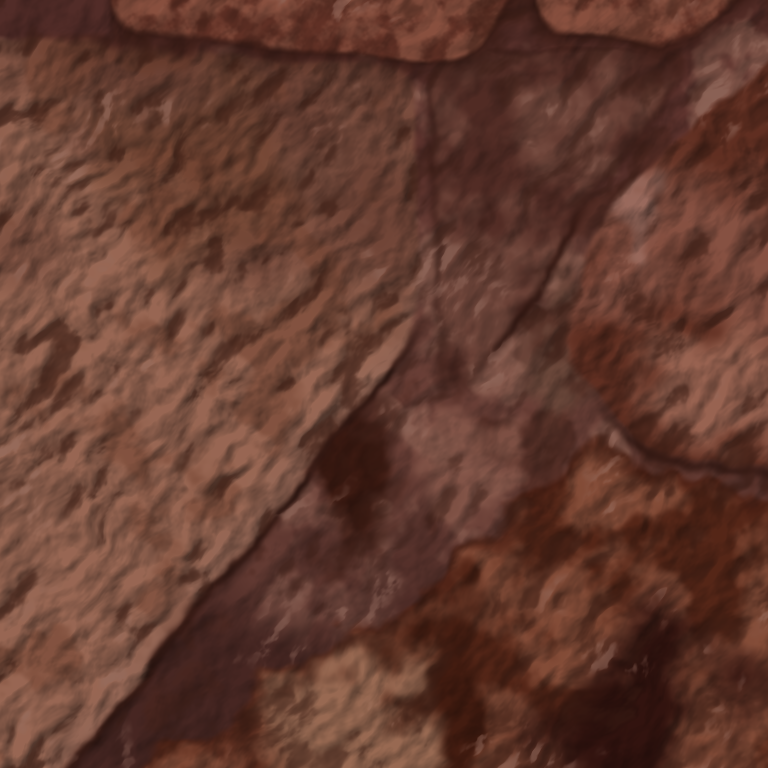
Give the GLSL for this texture, as a Shadertoy shader.

```glsl
float hash(vec2 p) {
    vec3 h = fract(vec3(p.xyx) * 0.1031);
    h += dot(h, h.yzx + 33.33);
    return fract((h.x + h.y) * h.z);
}

float noise(vec2 p) {
    vec2 i = floor(p), f = fract(p);
    f = f * f * f * (f * (f * 6.0 - 15.0) + 10.0);
    return mix(mix(hash(i), hash(i + vec2(1, 0)), f.x),
               mix(hash(i + vec2(0, 1)), hash(i + vec2(1, 1)), f.x), f.y);
}

float fbm(vec2 p) {
    float sum = 0.0, amp = 0.53;
    for (int i = 0; i < 4; i++) {
        sum += amp * noise(p);
        p = mat2(0.8, 0.6, -0.6, 0.8) * p * 2.03 + 17.3;
        amp *= 0.5;
    }
    return sum;
}

// Signed distance to the line a-b, positive on its right side
float edge(vec2 p, vec2 a, vec2 b) {
    vec2 d = normalize(b - a);
    return dot(p - a, vec2(d.y, -d.x));
}

float smoothMax(float a, float b) {
    float h = max(0.04 - abs(a - b), 0.0);
    return max(a, b) + h * h * 6.25;
}

float inside(float d) { return 1.0 - smoothstep(-0.006, 0.005, d); }

float blot(vec2 p, vec2 centre, vec2 size) {
    return 1.0 - smoothstep(0.5, 1.3, length((p - centre) / size));
}

// Chipped surface, stretched along the rising diagonal
float relief(vec2 p) {
    p += 0.03 * (vec2(fbm(p * 11.0), fbm(p * 11.0 + 40.0)) - 0.5);
    vec2 q = mat2(0.66, -0.75, 0.75, 0.66) * p;
    return 0.75 * fbm(q * vec2(19.0, 38.0)) + 0.25 * noise(q * vec2(34.0, 62.0));
}

void mainImage(out vec4 fragColor, in vec2 fragCoord) {
    vec2 uv = fragCoord / iResolution.xy;
    vec2 wobble = vec2(fbm(uv * 9.0), fbm(uv * 9.0 + 31.0)) - 0.5;
    vec2 p = uv + 0.045 * wobble;
    vec2 b = uv + 0.2 * wobble;
    float cloud = fbm(uv * 6.0 + 8.0);
    float mottle = fbm(uv * 14.0 + 3.0);
    float fine = fbm(uv * 30.0);
    float height = relief(uv);
    float light = height - relief(uv + vec2(-0.007, 0.006));

    // Stone outlines
    float flank = edge(p, vec2(0.09, 0.0), vec2(0.555, 0.57));
    float big = smoothMax(flank, edge(p, vec2(0.555, 0.57), vec2(0.54, 0.92)));
    big = smoothMax(big, edge(p, vec2(0.54, 0.915), vec2(0.0, 0.945)));
    float wedgeSide = edge(p, vec2(0.61, 0.5), vec2(0.78, 0.74));
    float wedge = smoothMax(wedgeSide, edge(p, vec2(0.56, 0.92), vec2(0.585, 0.5)));
    wedge = smoothMax(wedge, p.y - 0.93);
    float base = smoothMax(edge(p, vec2(0.725, 0.53), vec2(0.84, 0.405)),
                           edge(p, vec2(0.84, 0.4), vec2(1.0, 0.385)));
    float right = smoothMax(base, edge(p, vec2(1.0, 0.93), vec2(0.8, 0.73)));
    right = smoothMax(right, edge(p, vec2(0.78, 0.73), vec2(0.725, 0.53)));
    float low = smoothMax(edge(b, vec2(1.0, 0.33), vec2(0.72, 0.37)),
                          edge(b, vec2(0.72, 0.37), vec2(0.23, 0.0)));
    float capLeft = smoothMax(edge(p, vec2(0.14, 0.955), vec2(0.6, 0.92)),
                              edge(p, vec2(0.61, 0.92), vec2(0.66, 1.0)));
    capLeft = smoothMax(capLeft, 0.14 - p.x);
    float capRight = smoothMax(edge(p, vec2(0.72, 0.955), vec2(0.87, 0.94)),
                               edge(p, vec2(0.9, 0.95), vec2(0.95, 1.0)));
    capRight = smoothMax(capRight, 0.7 - p.x);
    float caps = min(capLeft, capRight);

    // Mortar
    float rise = smoothstep(0.12, 0.4, uv.y + 0.3 * (cloud - 0.5));
    vec3 col = mix(vec3(0.25, 0.135, 0.12), vec3(0.37, 0.22, 0.19), rise);
    col = mix(col, vec3(0.33, 0.18, 0.16), smoothstep(0.65, 0.8, uv.y));
    col = mix(col, vec3(0.38, 0.26, 0.21), 0.8 * blot(b, vec2(0.71, 0.52), vec2(0.06, 0.12)));
    col = mix(col, vec3(0.5, 0.34, 0.29), 0.75 * rise * smoothstep(0.52, 0.7, mottle));
    col = mix(col, vec3(0.26, 0.13, 0.1), 0.6 * smoothstep(0.46, 0.3, mottle));
    col = mix(col, vec3(0.21, 0.09, 0.06), blot(b, vec2(0.48, 0.37), vec2(0.06, 0.09)));
    col = mix(col, vec3(0.5, 0.33, 0.28), 0.7 * blot(b, vec2(0.62, 0.38), vec2(0.05, 0.04)));
    float rough = 0.6;

    // Wedge
    float m = inside(wedge);
    col = mix(col, mix(vec3(0.29, 0.155, 0.13), vec3(0.4, 0.25, 0.21), smoothstep(0.3, 0.7, mottle)), m);

    // Large pale stone
    m = inside(big);
    float pale = smoothstep(0.95, 0.6, uv.y + 0.6 * (cloud - 0.5));
    vec3 stone = mix(vec3(0.37, 0.225, 0.18), vec3(0.505, 0.34, 0.275), pale);
    stone = mix(stone, vec3(0.37, 0.22, 0.15), 0.5 * blot(b, vec2(0.28, 0.8), vec2(0.12, 0.13)));
    stone = mix(stone, vec3(0.38, 0.22, 0.16), 0.55 * smoothstep(0.48, 0.3, mottle));
    stone = mix(stone, vec3(0.48, 0.34, 0.29), 0.5 * smoothstep(-0.06, -0.01, flank));
    col = mix(col, stone, m);
    rough = mix(rough, 1.0, m);

    // Right stone
    m = inside(right);
    stone = mix(vec3(0.32, 0.155, 0.11), vec3(0.45, 0.27, 0.22), smoothstep(0.3, 0.65, cloud));
    stone = mix(stone, vec3(0.51, 0.33, 0.27), blot(b, vec2(0.97, 0.48), vec2(0.13, 0.1)));
    stone = mix(stone, vec3(0.54, 0.39, 0.35), 0.7 * blot(b, vec2(0.8, 0.7), vec2(0.05, 0.04)));
    col = mix(col, stone, m);
    rough = mix(rough, 0.95, m);

    // Lower stone with rust and dark stains
    m = 1.0 - smoothstep(-0.012, 0.012, low);
    stone = mix(vec3(0.29, 0.13, 0.08), vec3(0.45, 0.26, 0.19), smoothstep(0.32, 0.6, mottle));
    stone = mix(stone, vec3(0.52, 0.36, 0.28), blot(b, vec2(0.45, 0.09), vec2(0.11, 0.15)));
    stone = mix(stone, vec3(0.23, 0.095, 0.055), blot(b, vec2(0.59, 0.1), vec2(0.07, 0.14)));
    stone = mix(stone, vec3(0.17, 0.065, 0.05), blot(b, vec2(0.83, 0.06), vec2(0.13, 0.12)));
    stone = mix(stone, vec3(0.26, 0.11, 0.07), 0.8 * smoothstep(-0.04, 0.0, low));
    col = mix(col, stone, m);
    rough = mix(rough, 0.8, m);

    // Joints and shadows under the stones
    float joint = 0.85 * exp(-pow(flank / 0.007, 2.0)) * smoothstep(0.62, 0.5, uv.y);
    joint = max(joint, 0.8 * exp(-pow(wedgeSide / 0.007, 2.0))
                * smoothstep(0.5, 0.56, uv.y) * smoothstep(0.76, 0.7, uv.y));
    joint = max(joint, 0.4 * exp(-pow(wedge / 0.007, 2.0)));
    joint = max(joint, 0.7 * exp(-pow((base - 0.006) / 0.008, 2.0)) * smoothstep(0.74, 0.84, uv.x));
    joint = max(joint, 0.85 * exp(-max(caps, 0.0) / 0.016));
    col = mix(col, vec3(0.17, 0.075, 0.055), joint);

    // Overhanging stones along the top
    m = inside(caps);
    col = mix(col, mix(vec3(0.34, 0.17, 0.13), vec3(0.48, 0.28, 0.22), smoothstep(0.25, 0.6, fine)), m);
    col = mix(col, vec3(0.29, 0.155, 0.14), inside(max(p.x - 0.14, 0.945 - p.y)));

    // Chipped grain, dark pits and a few pale flecks
    col *= 1.0 + rough * clamp(1.0 * light + 0.55 * (height - 0.5), -0.35, 0.18);
    col = mix(col, vec3(0.27, 0.13, 0.09), 0.5 * rough * smoothstep(0.42, 0.27, height));
    float fleck = smoothstep(0.6, 0.8, mottle) * smoothstep(0.02, 0.14, light);
    col = mix(col, vec3(0.58, 0.43, 0.38), 0.5 * fleck);
    fragColor = vec4(clamp(col, 0.0, 1.0), 1.0);
}
```
